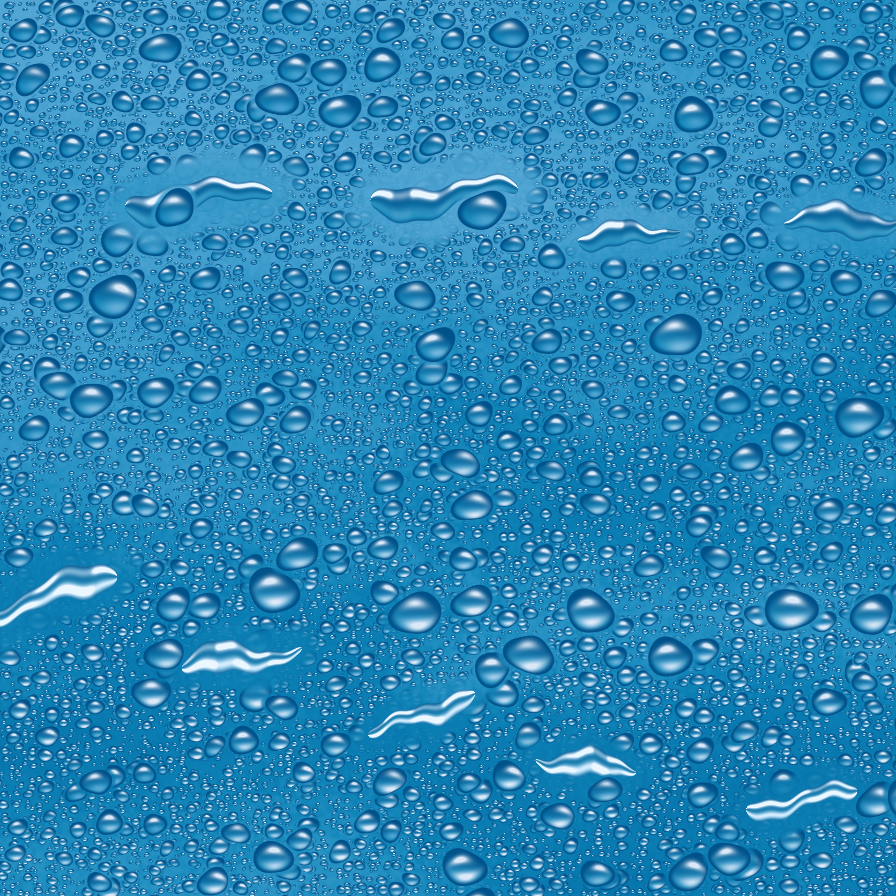
This texture is drawn by a WebGL 2 fragment shader. Its source:

```glsl
#version 300 es
precision highp float;

uniform vec2 u_resolution;
out vec4 fragColor;

const vec3 DEEP = vec3(0.0, 0.32, 0.54);
const vec3 MID = vec3(0.06, 0.53, 0.73);
const vec3 SKY = vec3(0.32, 0.65, 0.83);
const vec3 GLINT = vec3(0.86, 0.91, 0.97);

vec3 hash3(vec3 p) {
  p = fract(p * vec3(0.1031, 0.1030, 0.0973));
  p += dot(p, p.yxz + 33.33);
  return fract((p.xxy + p.yxx) * p.zyx);
}

float noise(vec2 p) {
  vec2 i = floor(p), f = fract(p);
  f = f * f * (3.0 - 2.0 * f);
  vec2 e = vec2(0.0, 1.0);
  return mix(mix(hash3(vec3(i, 5.0)).x, hash3(vec3(i + e.yx, 5.0)).x, f.x),
             mix(hash3(vec3(i + e.xy, 5.0)).x, hash3(vec3(i + e.yy, 5.0)).x, f.x), f.y);
}

float fbm(vec2 p) {
  float sum = 0.0, amp = 0.5;
  for (int k = 0; k < 5; k++) {
    sum += amp * noise(p);
    p = p * 2.03 + 11.7;
    amp *= 0.5;
  }
  return sum;
}

float bell(float x) { return exp(-x * x); }

// Misty pane: paler at the top, with wide smears and fine grain
vec3 pane(vec2 uv) {
  float smear = fbm(uv * vec2(3.0, 6.5) + 3.0) - 0.48;
  float light = 0.2 + 0.5 * smoothstep(0.25, 0.85, uv.y) - 0.15 * uv.x + 1.5 * smear;
  light += 0.22 * (noise(uv * 210.0) - 0.5);
  vec3 col = mix(MID, SKY, clamp(light, 0.0, 1.0));
  return mix(col, vec3(0.01, 0.43, 0.65), clamp(0.3 - light, 0.0, 0.75));
}

// Refracted light inside one drop, p in drop radii
vec3 dropColor(vec2 p, float q, float low, vec3 rnd) {
  vec3 col = mix(DEEP, MID, smoothstep(0.7, -0.7, p.y + 0.5 * p.x * (rnd.x - 0.5)));
  float glow = bell(length((p - vec2(0.15, -0.42)) / vec2(0.6, 0.34)));
  col = mix(col, SKY, 0.85 * glow);
  col = mix(col, DEEP, smoothstep(0.68, 0.95, q));
  float shift = 0.6 * (rnd.y - 0.4);
  float top = bell((p.y - 0.42 + 0.45 * p.x * p.x) / 0.2) * bell((p.x - shift) / 0.45);
  float bottom = bell((p.y + 0.48 - 0.4 * p.x * p.x) / 0.22) * bell((p.x - 0.1) / 0.55);
  float shine = 1.5 * top * (0.55 + 0.5 * rnd.z) + 1.3 * bottom * low * rnd.x;
  return mix(col, GLINT, clamp(shine, 0.0, 1.0) * smoothstep(1.0, 0.85, q));
}

// One layer of scattered drops, each with a cleared ring around it
void drops(inout vec3 col, vec3 base, vec2 uv, float cells, float fill, float size) {
  vec2 g = uv * cells, id = floor(g);
  float low = smoothstep(0.8, 0.25, uv.y);
  for (int y = -1; y <= 1; y++)
  for (int x = -1; x <= 1; x++) {
    vec2 cell = id + vec2(x, y);
    vec3 h = hash3(vec3(cell + 40.0, cells));
    if (h.z > fill) continue;
    vec3 k = hash3(vec3(cell + 90.0, cells + 17.0));
    float r = size * mix(0.55, 1.0, k.x * k.x);
    vec2 p = (g - cell - 0.2 - 0.6 * h.xy) / r;
    float slant = 1.4 * (h.x - 0.35), c = cos(slant), s = sin(slant);
    vec2 o = vec2(c * p.x + s * p.y, c * p.y - s * p.x);
    float a = atan(o.y, o.x);
    float q = length(o * vec2(mix(0.82, 1.0, k.y), mix(1.4, 1.0, k.z)));
    q *= 1.0 + 0.06 * sin(2.0 * a + 6.3 * k.y) + 0.06 * sin(3.0 * a + 6.3 * k.z);
    float aa = 0.7 * cells / (r * u_resolution.y);
    col = mix(col, base, 0.8 * smoothstep(1.35, 1.1, q));
    col = mix(col, dropColor(p, q, low, k), smoothstep(1.0 + aa, 1.0 - aa, q));
  }
}

// Long merged runs of water in an upper and a lower band
void runs(inout vec3 col, vec3 base, vec2 uv) {
  for (int i = 0; i < 9; i++) {
    float n = float(i), low = step(3.5, n), j = n - 4.0 * low;
    vec3 h = hash3(vec3(n + 2.0, 7.0, 31.0));
    vec2 center = mix(vec2(0.24 + 0.235 * j, 0.76), vec2(0.07 + 0.2 * j, 0.32 - 0.05 * j), low);
    center += 0.05 * (h.zx - 0.5);
    float size = 0.055 + 0.03 * h.x;
    vec2 p = uv - center;
    p.y -= p.x * mix(-0.2, 0.4, h.y);
    p /= size;
    p.y -= 0.08 * sin(4.0 * p.x + 6.3 * h.z) + 0.03 * sin(11.0 * p.x + 6.3 * h.x);
    float taper = pow(max(0.0, 1.0 - p.x * p.x), 0.4);
    float thick = max(0.25 * taper * (0.85 + 0.3 * sin(2.6 * p.x + 6.3 * h.y)), 0.001);
    float t = p.y / thick;
    float edge = (thick - abs(p.y)) * size * u_resolution.y;
    col = mix(col, base, 0.9 * smoothstep(1.3, 0.9, length(p / vec2(1.2, 0.5))));
    vec3 water = mix(MID, DEEP, smoothstep(-0.9, 0.7, t) * (0.95 - 0.4 * low));
    water = mix(water, DEEP, 0.7 * smoothstep(0.7, 1.0, abs(t)));
    float patchy = smoothstep(0.25, 0.6, noise(vec2(p.x * 3.5 + 9.0 * n, n)));
    float shine = 1.4 * bell((t - 0.62) / 0.26) * mix(0.35, 1.0, patchy);
    shine += 1.5 * bell((t + 0.5) / 0.36) * mix(0.15, 1.0, low) * mix(1.0, 0.6, patchy);
    water = mix(water, GLINT + 0.06, clamp(shine, 0.0, 1.0));
    col = mix(col, water, smoothstep(-0.7, 0.7, edge) * step(abs(p.x), 1.0));
  }
}

void main() {
  vec2 uv = gl_FragCoord.xy / u_resolution.y;
  vec3 base = pane(uv), col = base;

  // Fine spray first, large drops last
  drops(col, base, uv, 120.0, 0.7, 0.46);
  drops(col, base, uv, 76.0, 0.62, 0.46);
  drops(col, base, uv, 48.0, 0.55, 0.45);
  drops(col, base, uv, 31.0, 0.55, 0.44);
  drops(col, base, uv, 20.0, 0.3, 0.44);
  runs(col, base, uv);
  drops(col, base, uv, 14.0, 0.2, 0.41);

  fragColor = vec4(col, 1.0);
}
```
